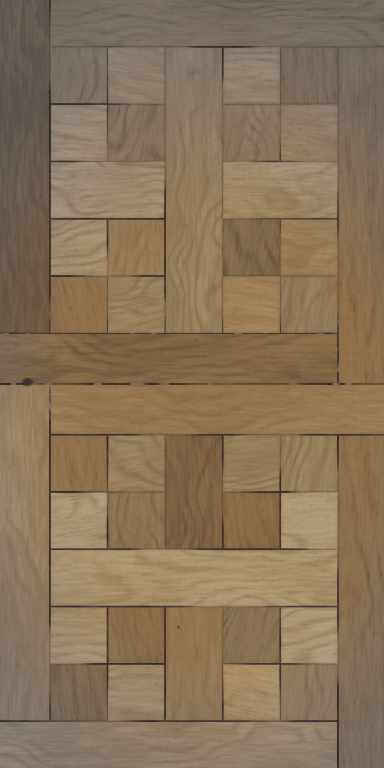
Write a Shadertoy shader that draws this texture.

```glsl
#define PANELS 2.0
#define CELLS 5.0
#define FRAME vec2(0.130, 0.122)
#define FIELD vec2(0.750, 0.746)
#define JOINT_HALF 0.0020
#define GRAIN 0.25
#define HAZE 0.85
#define DARK_OAK vec3(0.395, 0.305, 0.215)
#define MID_OAK vec3(0.545, 0.44, 0.31)
#define PALE_OAK vec3(0.68, 0.60, 0.47)
#define JOINT_COLOR vec3(0.19, 0.155, 0.13)
#define DUST_COLOR vec3(0.55, 0.52, 0.48)

struct Plank { vec4 box; float tone; bool upright; };

float hash(vec2 p) {
    vec3 q = fract(p.xyx * vec3(0.1031, 0.1030, 0.0973));
    q += dot(q, q.yzx + 33.33);
    return fract((q.x + q.y) * q.z);
}

float noise(vec2 p) {
    vec2 i = floor(p), f = fract(p);
    f = f * f * (3.0 - 2.0 * f);
    return mix(mix(hash(i), hash(i + vec2(1, 0)), f.x),
               mix(hash(i + vec2(0, 1)), hash(i + vec2(1, 1)), f.x), f.y);
}

// Blocks and cross strips; the cross is transposed in the second panel
Plank fieldPlank(vec2 p, vec2 lo, float panel) {
    bool turned = panel > 0.5;
    vec2 cell = clamp(floor((p - lo) / FIELD * CELLS), 0.0, CELLS - 1.0);
    vec2 c = turned ? cell.yx : cell;
    vec2 a = c, b = c + 1.0;
    float odd = mod(c.x + c.y, 2.0);
    float tone = 0.27 + 0.28 * odd + 0.28 * hash(cell + 17.0 * panel + 5.0);
    bool upright = odd < 0.5;
    if (c.x == 2.0) {
        a.y = 0.0; b.y = CELLS;
        tone = turned ? 0.76 : 0.52;
        upright = !turned;
    } else if (c.y == 2.0) {
        a.x = 3.0 * step(3.0, c.x); b.x = a.x + 2.0;
        tone = turned ? (a.x < 1.0 ? 0.18 : 0.43) : 0.68;
        upright = turned;
    }
    if (turned) { a = a.yx; b = b.yx; }
    return Plank(vec4(lo + a * FIELD / CELLS, lo + b * FIELD / CELLS), tone, upright);
}

// Pinwheel frame; outer sides run past the canvas
Plank plankAt(vec2 p, float panel) {
    vec2 lo = FRAME + vec2(0.0, 0.010 * panel), hi = lo + FIELD;
    float top = panel - 1.0, bottom = 1.0 + panel;
    vec4 tones = panel < 0.5 ? vec4(0.09, 0.32, 0.36, 0.24) : vec4(0.53, 0.52, 0.34, 0.60);
    if (p.x < lo.x && p.y < hi.y) return Plank(vec4(-1.0, top, lo.x, hi.y), tones.x, true);
    if (p.x >= lo.x && p.y < lo.y) return Plank(vec4(lo.x, top, 2.0, lo.y), tones.y, false);
    if (p.x > hi.x) return Plank(vec4(hi.x, lo.y, 2.0, bottom), tones.z, true);
    if (p.y > hi.y) return Plank(vec4(-1.0, hi.y, hi.x, bottom), tones.w, false);
    return fieldPlank(p, lo, panel);
}

// Thin curved growth lines over soft figure, fibres and pores along the first axis
float woodGrain(vec2 g, float seed, float slant) {
    g.y += (seed - 0.5) * slant * g.x;
    g += seed * 37.0;
    float figure = noise(g * vec2(4.0, 7.0)) + 0.35 * noise(g * vec2(11.0, 18.0));
    float phase = g.y * 24.0 + figure * (2.0 + 4.0 * seed);
    float growth = pow(0.5 + 0.5 * sin(6.283 * phase), 3.0) - 0.31;
    float broken = smoothstep(0.2, 0.7, noise(g * vec2(9.0, 30.0) + 7.0));
    float fibre = noise(g * vec2(22.0, 200.0)) - 0.5;
    float pore = smoothstep(0.70, 0.92, noise(g * vec2(45.0, 230.0) + 3.0));
    return 0.65 * (figure - 0.67) + 0.55 * fibre - 0.35 * pore - (0.35 + 0.5 * seed) * growth * broken;
}

void mainImage(out vec4 fragColor, in vec2 fragCoord) {
    vec2 uv = fragCoord / iResolution.xy;
    vec2 pos = vec2(uv.x, (1.0 - uv.y) * PANELS);
    float panel = min(floor(pos.y), PANELS - 1.0);
    vec2 p = pos - vec2(0.0, panel);
    float pixel = PANELS / iResolution.y;

    // Oak colour of this plank; only short blocks have slanted grain
    Plank plank = plankAt(p, panel);
    vec2 size = plank.box.zw - plank.box.xy;
    float slant = max(size.x, size.y) < 0.2 ? 0.45 : 0.06;
    float seed = hash(floor(plank.box.xy * 100.0) + 71.0 * panel + 200.0);
    float grain = woodGrain(plank.upright ? p.yx : p, seed, slant);
    float tone = clamp(plank.tone + GRAIN * grain, 0.0, 1.0);
    vec3 color = mix(DARK_OAK, MID_OAK, smoothstep(-0.1, 0.5, tone));
    color = mix(color, PALE_OAK, smoothstep(0.4, 1.0, tone));
    color *= mix(vec3(1.03, 0.98, 0.91), vec3(0.99, 1.0, 1.02), seed);
    color *= 0.98 + 0.04 * noise(pos * 210.0);

    // Joints vary in depth and gap, and stay open along the seam between panels
    vec2 inset = min(p - plank.box.xy, plank.box.zw - p);
    float edge = min(inset.x, inset.y);
    float open = smoothstep(0.35, 0.68, noise(pos * 7.0 + 3.0));
    float gap = JOINT_HALF * mix(0.75, 1.15, open);
    float line = 1.0 - smoothstep(gap - 0.5 * pixel, gap + 0.5 * pixel, edge);
    float seam = smoothstep(0.16, 0.10, abs(pos.y - 0.95));
    float depth = mix(0.28, 0.92, open) * (0.8 + 0.3 * noise(pos * 50.0));
    color *= 1.0 - 0.05 * smoothstep(0.010, 0.0, edge);
    color = mix(color, JOINT_COLOR, line * clamp(max(depth, 0.7 * seam), 0.0, 1.0));
    color = mix(color, DUST_COLOR, 0.7 * line * seam * smoothstep(0.62, 0.85, noise(pos * 55.0)));

    // Seam knot and a few nicks
    float knot = length((pos - vec2(0.072, 0.995)) * vec2(0.8, 1.0));
    color = mix(color, JOINT_COLOR, 0.85 * smoothstep(0.015, 0.006, knot));
    vec2 tile = floor(pos * 6.0);
    vec2 spot = 0.2 + 0.6 * vec2(hash(tile + 9.0), hash(tile + 41.0));
    float nick = smoothstep(0.006, 0.002, length(fract(pos * 6.0) - spot) / 6.0);
    color = mix(color, JOINT_COLOR, 0.5 * nick * step(0.94, hash(tile + 63.0)));

    // Grey haze and falloff toward the ends and corners
    float away = length((uv - vec2(0.56, 0.44)) * vec2(0.72, 1.0));
    float haze = HAZE * smoothstep(0.27, 0.56, away);
    color = mix(color, dot(color, vec3(0.3, 0.59, 0.11)) * vec3(1.05, 0.99, 0.935), haze);
    color *= 1.05 - 0.08 * smoothstep(0.3, 0.65, away);
    fragColor = vec4(color, 1.0);
}
```
